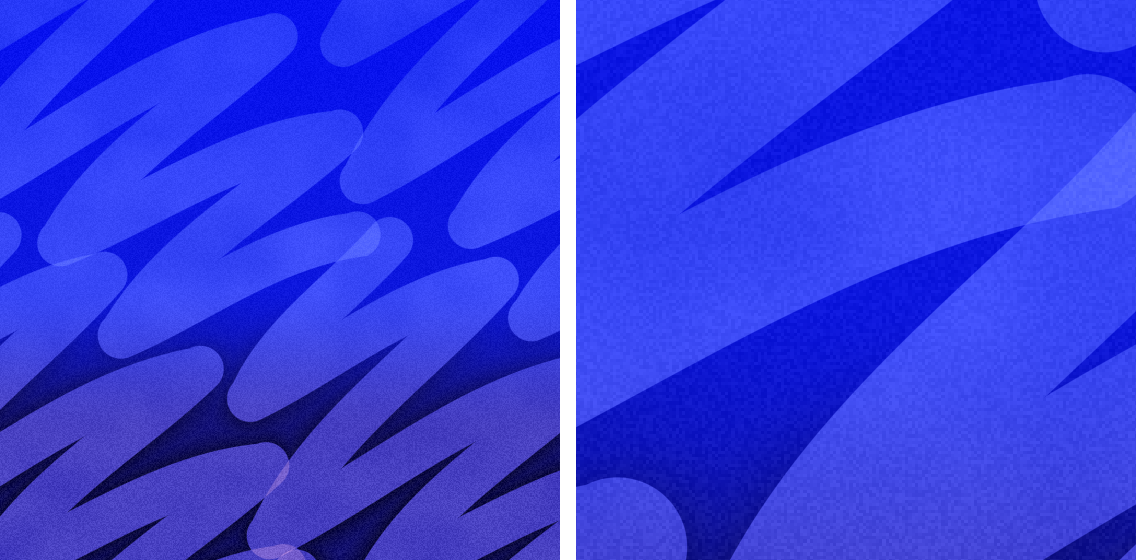
Left: the whole. Right: its middle third, enlarged.
Write a WebGL 1 fragment shader that draws this pattern.

```glsl
precision highp float;

// Broad translucent zigzag scribbles repeated on a slanted lattice over blue.
// Each scribble is a union of bowed strokes; height sets the colours, distance
// sets a soft shadow, and value noise adds clouds and fine grain.

uniform vec2 u_resolution;

const float STROKE_RADIUS = 0.0415;
const float STROKE_BOW = 0.042;
const vec2 STEP_ACROSS = vec2(0.733, 0.031);
const vec2 STEP_DOWN = vec2(-0.132, -0.594);
const vec2 ROW_SLIP = vec2(-0.034, -0.040);

float hash(vec2 p) {
  vec3 q = fract(vec3(p.xyx) * 0.1031);
  q += dot(q, q.yzx + 33.33);
  return fract((q.x + q.y) * q.z);
}

float valueNoise(vec2 p) {
  vec2 cell = floor(p);
  vec2 f = fract(p);
  f = f * f * (3.0 - 2.0 * f);
  float low = mix(hash(cell), hash(cell + vec2(1.0, 0.0)), f.x);
  float high = mix(hash(cell + vec2(0.0, 1.0)), hash(cell + vec2(1.0)), f.x);
  return mix(low, high, f.y);
}

// Distance to a line from a to b that bows up and left near its far end
float bowedLine(vec2 p, vec2 a, vec2 b) {
  vec2 ab = b - a;
  float t = clamp(dot(p - a, ab) / dot(ab, ab), 0.0, 1.0);
  vec2 side = vec2(-abs(ab.y), abs(ab.x));
  float arc = 6.75 * t * t * (1.0 - t);
  return length(p - a - ab * t - side * STROKE_BOW * arc);
}

// One down stroke and the up stroke that follows it
float downUp(vec2 p, vec2 start, vec2 low, vec2 end) {
  return min(bowedLine(p, start, low), bowedLine(p, low, end));
}

// Four down-up pairs joined tip to tip
float scribble(vec2 p) {
  vec2 tip1 = vec2(0.318, 1.103);
  vec2 tip2 = vec2(0.490, 0.935);
  vec2 tip3 = vec2(0.607, 0.763);
  float d = downUp(p, vec2(0.129, 1.174), vec2(-0.120, 0.891), tip1);
  d = min(d, downUp(p, tip1, vec2(-0.085, 0.646), tip2));
  d = min(d, downUp(p, tip2, vec2(0.108, 0.566), tip3));
  d = min(d, downUp(p, tip3, vec2(0.216, 0.401), vec2(0.638, 0.581)));
  return d - STROKE_RADIUS;
}

// Uneven lattice: the right column slips further on lower rows
vec2 latticeOffset(float column, float row) {
  vec2 slip = ROW_SLIP * vec2(row, min(row, 1.0));
  return column * STEP_ACROSS + row * STEP_DOWN + column * slip;
}

vec3 heightRamp(vec3 bottom, vec3 middle, vec3 top, float y) {
  vec3 lower = mix(bottom, middle, smoothstep(0.22, 0.50, y));
  return mix(lower, top, smoothstep(0.45, 1.0, y));
}

void main() {
  float canvas = min(u_resolution.x, u_resolution.y);
  vec2 p = gl_FragCoord.xy / canvas;
  float edge = 0.75 / canvas;

  // Layers of strokes and the nearest outline
  float layers = 0.0;
  float nearest = 10.0;
  for (int row = 0; row < 3; row++) {
    for (int column = 0; column < 2; column++) {
      float d = scribble(p - latticeOffset(float(column), float(row)));
      layers += 1.0 - smoothstep(-edge, edge, d);
      nearest = min(nearest, d);
    }
  }

  // Ground with a shadow that deepens toward the bottom
  vec3 ground = heightRamp(vec3(0.09, 0.08, 0.53), vec3(0.05, 0.09, 0.87),
                           vec3(0.03, 0.07, 0.94), p.y);
  float depth = 1.0 - smoothstep(0.10, 0.50, p.y);
  ground *= 1.0 - 0.6 * depth * exp(-max(nearest, 0.0) / 0.035);

  // Cloudy ink, lighter where two scribbles overlap
  vec3 ink = heightRamp(vec3(0.27, 0.24, 0.75), vec3(0.23, 0.29, 0.97),
                        vec3(0.15, 0.22, 0.97), p.y);
  float cloud = 0.65 * valueNoise(p * 9.0) + 0.35 * valueNoise(p * 21.0);
  ink += (cloud - 0.5) * vec3(0.08, 0.08, 0.05);
  vec3 gleam = mix(vec3(0.10, 0.11, 0.04), vec3(0.20, 0.14, 0.06), depth);

  vec3 color = mix(ground, ink, min(layers, 1.0));
  color += gleam * max(layers - 1.0, 0.0);

  // Fine grain, stronger in the lower part
  float grain = hash(floor(p * 512.0)) - 0.5;
  color += grain * mix(0.05, 0.09, depth);

  gl_FragColor = vec4(clamp(color, 0.0, 1.0), 1.0);
}
```
